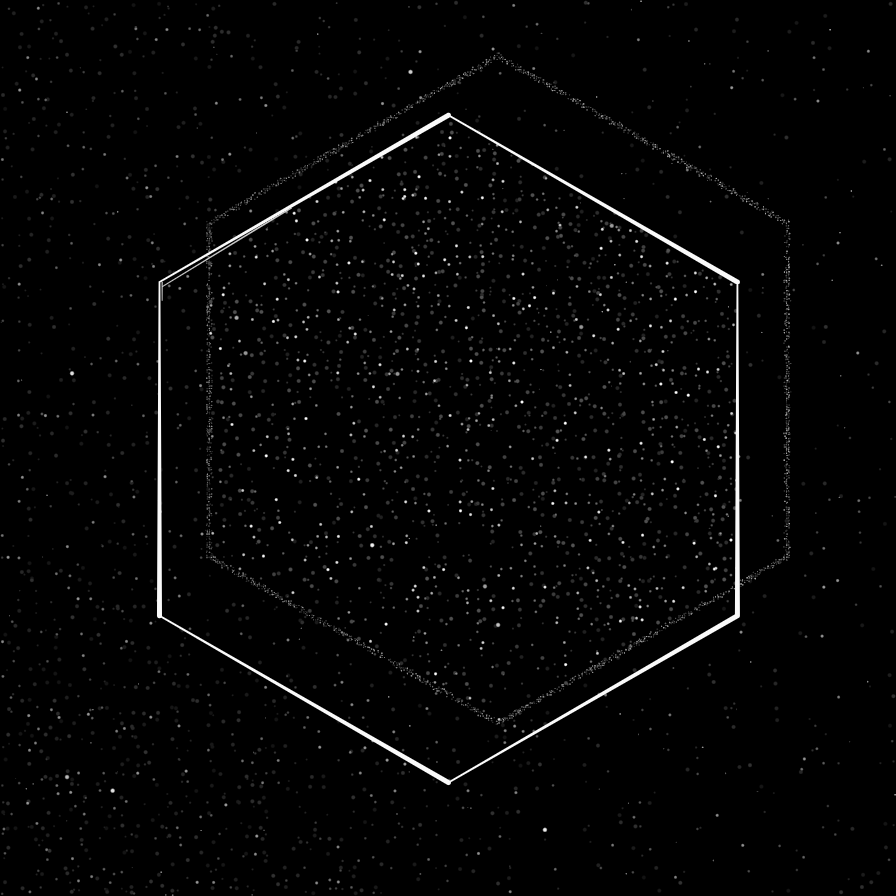
Write a three.js fragment shader that draws this background.

```glsl
// Two offset hexagon outlines over a black, grainy star field.
// One outline is built from tapered white strokes, the other from fine dust;
// stars are hashed grid points whose chance depends on where they fall.

varying vec2 vUv;

vec3 hash3(vec2 cell) {
  vec3 q = fract(vec3(cell.xyx) * vec3(0.1031, 0.1030, 0.0973));
  q += dot(q, q.yxz + 33.33);
  return fract((q.xxy + q.yzz) * q.zyx);
}

// Signed distance to the faces of a pointy-top hexagon
float hexagon(vec2 p) {
  p = abs(p);
  return max(p.x, 0.5 * p.x + 0.866 * p.y) - 0.3225;
}

float whiteHex(vec2 p) { return hexagon(p - vec2(0.5005, 0.499)); }
float dustHex(vec2 p) { return hexagon(p - vec2(0.556, 0.565)); }

float coverage(float dist, float pixel) {
  return clamp(0.5 - dist / pixel, 0.0, 1.0);
}

// Stroke from a to b, its half width running from wa to wb
float stroke(vec2 p, vec2 a, vec2 b, float wa, float wb, float pixel) {
  vec2 ab = b - a;
  float t = clamp(dot(p - a, ab) / dot(ab, ab), 0.0, 1.0);
  return coverage(length(p - a - ab * t) - mix(wa, wb, t), pixel);
}

// One hashed point per grid cell: centre in xy, random values in zw
vec4 scatter(vec2 p, float cells, float seed) {
  vec2 cell = floor(p * cells);
  vec3 h = hash3(cell + seed);
  vec3 k = hash3(cell.yx + seed + 71.0);
  return vec4((cell + 0.2 + 0.6 * h.xy) / cells, h.z, k.x);
}

// Star chance: rich where the hexagons overlap, thin to the right outside
float starDensity(vec2 p) {
  float lowLeft = exp(-4.5 * dot(p, p));
  float topLeft = exp(-7.0 * dot(p - vec2(0.0, 1.0), p - vec2(0.0, 1.0)));
  float outside = 0.07 + 0.48 * lowLeft + 0.26 * topLeft;
  float band = smoothstep(-0.35, 0.2, 0.6 * p.x + 0.8 * p.y - 0.62);
  float overlap = 0.24 + 0.42 * band;
  float inWhite = step(whiteHex(p), 0.0);
  float inBoth = inWhite * step(dustHex(p), 0.0);
  return mix(mix(outside, 0.2, inWhite), overlap, inBoth);
}

float starField(vec2 p, float pixel) {
  float light = 0.0;
  for (int i = 0; i < 4; i++) {
    float layer = float(i);
    vec4 s = scatter(p, 83.0 - 13.0 * layer, 19.0 * layer);
    float lit = step(s.z, 0.62 * starDensity(s.xy));
    float inside = step(max(whiteHex(s.xy), dustHex(s.xy)), 0.0);
    // Small sharp stars alternate with broader dim ones
    float sharp = step(mod(layer, 2.0), 0.5);
    float radius = mix(0.0021, 0.0009 + 0.0007 * s.w, sharp);
    float glow = mix(0.12 + 0.2 * s.w, 0.2 + 0.8 * s.w * s.w, sharp);
    glow *= mix(0.6, 1.0, inside);
    float d = length(p - s.xy) - radius;
    light = max(light, lit * glow * coverage(d, max(pixel, 0.0014)));
  }
  // A few large bright stars
  vec4 big = scatter(p, 21.0, 137.0);
  float shown = step(big.z, 0.14 * starDensity(big.xy));
  float disc = coverage(length(p - big.xy) - 0.0022, max(pixel, 0.0016));
  return max(light, shown * disc * (0.55 + 0.4 * big.w));
}

// Fine grains gathered along the faint outline
float dustOutline(vec2 p, float pixel) {
  float light = 0.0;
  for (int i = 0; i < 2; i++) {
    vec4 s = scatter(p, 430.0 - 90.0 * float(i), 211.0 + 31.0 * float(i));
    float off = abs(dustHex(s.xy));
    float chance = 0.62 * (1.0 - smoothstep(0.0012, 0.0042, off));
    float glow = (0.16 + 0.5 * s.w * s.w) * (0.8 + 0.35 * s.x);
    float grain = coverage(length(p - s.xy) - 0.0009, max(pixel, 0.0012));
    light = max(light, step(s.z, chance) * glow * grain);
  }
  return light;
}

// Six strokes clockwise from the upper left; thick and thin ends mirror
float whiteOutline(vec2 p, float pixel) {
  float ink = 0.0;
  vec2 centre = vec2(0.5005, 0.499);
  for (int i = 0; i < 6; i++) {
    float a = radians(150.0 - 60.0 * float(i));
    float b = a - radians(60.0);
    vec2 from = centre + 0.3724 * vec2(cos(a), sin(a));
    vec2 to = centre + 0.3724 * vec2(cos(b), sin(b));
    float rising = i < 3 ? 1.0 : 0.0;
    float wa = mix(0.0028, 0.001, rising);
    float wb = mix(0.001, 0.0028, rising);
    ink = max(ink, stroke(p, from, to, wa, wb, pixel));
  }
  // Loose second lines at the upper left corner
  ink = max(ink, 0.8 * stroke(p, vec2(0.181, 0.680), vec2(0.325, 0.768), 0.0006, 0.001, pixel));
  return max(ink, 0.7 * stroke(p, vec2(0.181, 0.685), vec2(0.181, 0.665), 0.0008, 0.0006, pixel));
}

void main() {
  float pixel = max(fwidth(vUv.x), 0.0002);
  float light = max(starField(vUv, pixel), dustOutline(vUv, pixel));
  light = mix(light, 0.98, whiteOutline(vUv, pixel));
  gl_FragColor = vec4(vec3(light), 1.0);
}
```
